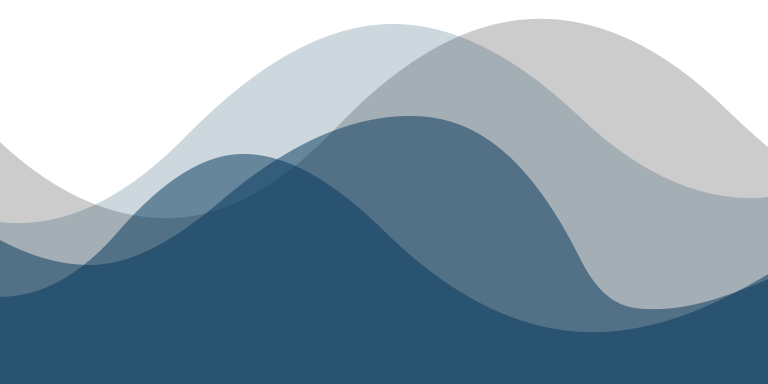
Write a WebGL 1 fragment shader that draws this background.

```glsl
precision highp float;
// Four translucent overlapping waves, grey and navy, on a white ground.

uniform vec2 u_resolution;

// Space is 2 wide and 1 high.
const vec2 SPACE = vec2(2.0, 1.0);

const vec3 PAPER = vec3(1.0);
const vec3 GREY = vec3(0.0);
const vec3 NAVY = vec3(0.0, 0.208, 0.349);
const float FAINT = 0.2;
const float STRONG = 0.5;

// Wave knots from left to right: x, height, slope.
const vec3 GREY_1 = vec3(0.0, 0.630, -0.93),
           GREY_2 = vec3(0.435, 0.432, 0.0),
           GREY_3 = vec3(0.875, 0.667, 1.05),
           GREY_4 = vec3(1.406, 0.951, 0.0),
           GREY_5 = vec3(1.888, 0.719, -0.97),
           GREY_6 = vec3(2.0, 0.617, -0.84),
           GREY_7 = vec3(2.4, 0.432, 0.0);

const vec3 PALE_1 = vec3(0.0, 0.422, -0.12),
           PALE_2 = vec3(0.047, 0.419, 0.0),
           PALE_3 = vec3(0.482, 0.643, 1.02),
           PALE_4 = vec3(1.023, 0.9375, 0.0),
           PALE_5 = vec3(1.510, 0.695, -0.95),
           PALE_6 = vec3(1.958, 0.484, 0.0),
           PALE_7 = vec3(2.0, 0.487, 0.12);

const vec3 TALL_1 = vec3(0.0, 0.375, -0.53),
           TALL_2 = vec3(0.234, 0.310, 0.0),
           TALL_3 = vec3(0.578, 0.479, 0.85),
           TALL_4 = vec3(1.068, 0.698, 0.0),
           TALL_5 = vec3(1.510, 0.328, -2.0),
           TALL_6 = vec3(1.706, 0.195, 0.0),
           TALL_7 = vec3(2.0, 0.273, 0.42);

const vec3 LOW_1 = vec3(0.0, 0.227, 0.0),
           LOW_2 = vec3(0.307, 0.396, 1.15),
           LOW_3 = vec3(0.633, 0.599, 0.0),
           LOW_4 = vec3(1.003, 0.396, -0.98),
           LOW_5 = vec3(1.544, 0.135, 0.0),
           LOW_6 = vec3(2.0, 0.286, 0.6),
           LOW_7 = vec3(2.4, 0.450, 0.0);

// Cubic Hermite height and slope between two knots.
vec2 span(float x, vec3 a, vec3 b) {
  float width = b.x - a.x;
  float t = (x - a.x) / width;
  float s = 1.0 - t;
  float blend = t * t * (3.0 - 2.0 * t);
  float height = mix(a.y, b.y, blend)
               + width * t * s * (a.z * s - b.z * t);
  float slope = 6.0 * t * s * (b.y - a.y) / width
              + a.z * s * (1.0 - 3.0 * t) + b.z * t * (3.0 * t - 2.0);
  return vec2(height, slope);
}

// Picks the span that holds x.
vec2 wave(float x, vec3 a, vec3 b, vec3 c, vec3 d, vec3 e, vec3 f, vec3 g) {
  if (x < b.x) return span(x, a, b);
  if (x < c.x) return span(x, b, c);
  if (x < d.x) return span(x, c, d);
  if (x < e.x) return span(x, d, e);
  if (x < f.x) return span(x, e, f);
  return span(x, f, g);
}

// Smooth coverage of the area below a wave.
float below(float y, vec2 crest) {
  float dist = (crest.x - y) / sqrt(1.0 + crest.y * crest.y);
  return clamp(dist * u_resolution.y + 0.5, 0.0, 1.0);
}

void main() {
  vec2 p = gl_FragCoord.xy / u_resolution * SPACE;

  vec2 grey = wave(p.x, GREY_1, GREY_2, GREY_3, GREY_4, GREY_5, GREY_6, GREY_7);
  vec2 pale = wave(p.x, PALE_1, PALE_2, PALE_3, PALE_4, PALE_5, PALE_6, PALE_7);
  vec2 tall = wave(p.x, TALL_1, TALL_2, TALL_3, TALL_4, TALL_5, TALL_6, TALL_7);
  vec2 low = wave(p.x, LOW_1, LOW_2, LOW_3, LOW_4, LOW_5, LOW_6, LOW_7);

  // Layers from back to front.
  vec3 color = mix(PAPER, GREY, FAINT * below(p.y, grey));
  color = mix(color, NAVY, FAINT * below(p.y, pale));
  color = mix(color, NAVY, STRONG * below(p.y, tall));
  color = mix(color, NAVY, STRONG * below(p.y, low));

  gl_FragColor = vec4(color, 1.0);
}
```
